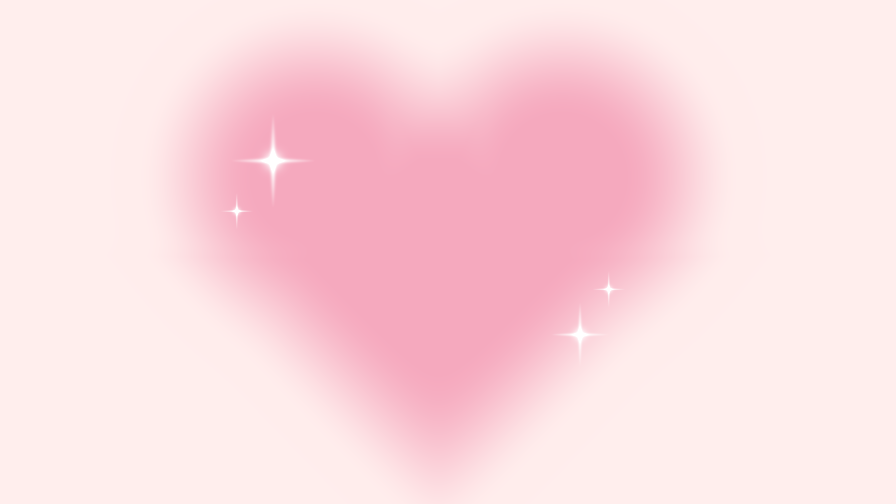
Give the GLSL for this background, as a Shadertoy shader.

```glsl
// A soft pink heart glowing on a pale blush ground, with four white sparkles.
// The heart is a distance field (two round lobes joined to a wedge) whose
// wide falloff gives the blur; each sparkle is two tapered rays and a core.

const vec3 BLUSH = vec3(1.0, 0.932, 0.928);
const vec3 PINK  = vec3(0.962, 0.662, 0.745);

// Lengths are in canvas heights, measured from the canvas centre.
const float HEART_X     = -0.0185;
const vec2  LOBE_CENTRE = vec2(0.245, 0.148);
const float LOBE_RADIUS = 0.231;
const vec2  SIDE_NORMAL = vec2(0.722, -0.692);
const float NOTCH_Y     = 0.287;
const float TIP_ROUND   = 0.046;
const float JOIN_BLEND  = 0.05;
const float BLUR_IN     = 0.115;
const float BLUR_OUT    = 0.122;
const float HALO        = 0.05;
const float HALO_REACH  = 0.10;

const float RAY_WIDTH    = 0.065;  // relative to the ray length
const float RAY_STRETCH  = 1.12;   // vertical rays are a little longer
const float CORE_TIGHT   = 22.0;
const int   SPARKLES     = 4;
const vec3  SPARKLE[SPARKLES] = vec3[SPARKLES](  // centre, ray length
    vec3(-0.347,  0.181, 0.083), vec3(-0.419,  0.081, 0.032),
    vec3( 0.262, -0.164, 0.057), vec3( 0.319, -0.074, 0.032));

float smoothMin(float a, float b, float k) {
    float h = max(k - abs(a - b), 0.0) / k;
    return min(a, b) - 0.25 * k * h * h;
}

float heartDistance(vec2 p) {
    float lobe = length(vec2(abs(p.x), p.y) - LOBE_CENTRE) - LOBE_RADIUS;

    // Wedge below the lobes, tangent to them and rounded at the tip
    vec2 q = vec2(sqrt(p.x * p.x + TIP_ROUND * TIP_ROUND), p.y) - LOBE_CENTRE;
    float side = dot(q, SIDE_NORMAL) - LOBE_RADIUS;
    float shoulder = dot(q, vec2(-SIDE_NORMAL.y, SIDE_NORMAL.x));
    float wedge = max(max(side, shoulder), p.y - NOTCH_Y);

    return smoothMin(lobe, wedge, JOIN_BLEND);
}

// Ray along x, fading and narrowing towards its end at 1
float ray(vec2 q, float minWidth) {
    float taper = max(1.0 - abs(q.x), 0.0);
    float width = max(RAY_WIDTH * (0.4 + 0.6 * taper), minWidth);
    return taper * exp(-q.y * q.y / (width * width));
}

float sparkle(vec2 p, float size, float pixel) {
    vec2 q = p / size;
    float minWidth = 0.6 * pixel / size;
    float rays = ray(q, minWidth) + ray(q.yx / RAY_STRETCH, minWidth);
    float core = exp(-CORE_TIGHT * dot(q, q));
    return min(1.1 * rays + core, 1.0);
}

void mainImage(out vec4 fragColor, in vec2 fragCoord) {
    float pixel = 1.0 / iResolution.y;
    vec2 p = (fragCoord - 0.5 * iResolution.xy) * pixel;

    // Blurred heart with a faint outer halo
    float d = heartDistance(p - vec2(HEART_X, 0.0));
    float body = 1.0 - smoothstep(-BLUR_IN, BLUR_OUT, d);
    float outside = max(d, 0.0) / HALO_REACH;
    float halo = HALO * exp(-outside * outside);
    vec3 color = mix(BLUSH, PINK, max(body, mix(halo, 1.0, body)));

    // White sparkles
    for (int i = 0; i < SPARKLES; i++) {
        float light = sparkle(p - SPARKLE[i].xy, SPARKLE[i].z, pixel);
        color = mix(color, vec3(1.0), light);
    }

    fragColor = vec4(color, 1.0);
}
```
